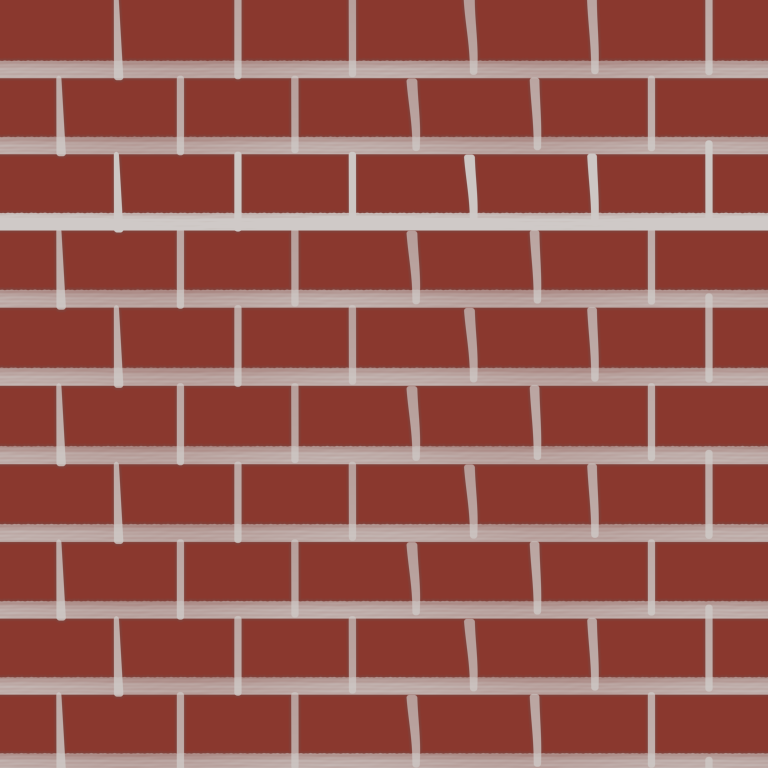
Write a three.js fragment shader that draws this pattern.

```glsl
// Red brick wall in running bond, its joints brushed in translucent pale paint.
varying vec2 vUv;

float coverage(float dist, float soft) {
  return 1.0 - smoothstep(-soft, soft, dist);
}

// One course carries a heavier, whiter coat than the others.
float freshCoat(float row) {
  return 1.0 - step(0.5, abs(row - 2.0));
}

float columnAt(float x, float shift) {
  return clamp(floor((x + shift) / 1.534 - 0.5), 0.0, 5.0);
}

// Signed distance to the nearest upright stroke of a course; y is 0 to 1 down it.
float uprightDistance(float x, float y, float row) {
  float odd = mod(row, 2.0);
  float shift = 0.745 * odd;
  float column = columnAt(x, shift);
  float first = 1.0 - step(0.5, column);
  float slant = exp(-2.0 * (column - 3.4) * (column - 3.4));

  // Hand-placed centre, leaning most in the fourth and fifth columns
  float center = 1.534 * (column + 1.0) - shift;
  center += 0.032 * sin(1.9 * column + 0.1) - 0.015;
  center += 0.08 * slant * (smoothstep(-0.1, 0.8, y) - 0.5);
  center += 0.03 * first * (y - 0.5);

  // Tapering width and uneven ends
  float halfWidth = 0.047 + 0.016 * slant + 0.035 * (slant - 0.8 * first) * (0.5 - y);
  float top = -0.03 + 0.05 * slant - 0.15 * step(4.5, column) * (1.0 - odd);
  top -= 0.2 * (1.0 - step(0.5, row));
  float bottom = 0.99 + 0.04 * cos(0.8 * column);
  vec2 halfSize = vec2(halfWidth, 0.5 * (bottom - top));
  vec2 d = abs(vec2(x - center, y - 0.5 * (top + bottom))) - halfSize + 0.042;
  return length(max(d, 0.0)) + min(max(d.x, d.y), 0.0) - 0.042;
}

// Layered horizontal bristle marks, roughly -1 to 1
float bristles(vec2 p, float row) {
  float drift = 0.7 * sin(2.3 * p.x + row) + 0.4 * sin(7.1 * p.x - row);
  return 0.5 * sin(130.0 * p.y + drift)
       + 0.3 * sin(77.0 * p.y - 1.7 * drift + 2.0)
       + 0.2 * sin(19.0 * p.x + 60.0 * p.y) * sin(5.3 * p.x + row);
}

void main() {
  // One unit is one course, measured from the upper left
  vec2 p = vec2(vUv.x, 1.0 - vUv.y) * 9.948;
  float soft = 0.75 * fwidth(p.x);
  p.y += 0.018 * sin(0.9 * p.y - 1.6) + 0.002;

  // Bed joint: crisp below, slightly feathered above
  float bed = floor(p.y - 0.386);
  float f = p.y - bed;
  float fresh = freshCoat(bed);
  float upper = 1.0 - smoothstep(0.82, 0.9, f);
  float ragged = 0.004 * sin(31.0 * p.x + bed) * sin(73.0 * p.x);
  float nearest = abs(f - 0.889) - 0.115 + upper * ragged;
  nearest += 1.0 - step(-0.5, bed);
  float opacity = mix(0.57, 0.76, smoothstep(0.78, 0.89, f));
  opacity += 0.06 * bristles(p, mod(bed, 2.0));
  opacity += 0.045 * sin(1.3 * p.x + 1.5 + 0.8 * mod(bed, 2.0));
  opacity = mix(opacity, min(opacity + 0.3, 1.0), fresh);
  float bare = 1.0 - opacity * coverage(nearest, soft);

  // Upright joints, including ends that spill into neighbouring courses
  for (int i = -1; i <= 1; i++) {
    float row = floor(p.y) + float(i);
    if (row < -0.5) continue;
    float y = p.y - row;
    float d = uprightDistance(p.x, y, row);
    float column = columnAt(p.x, 0.745 * mod(row, 2.0));
    float coat = 0.73 + 0.06 * y + 0.05 * cos(1.2 * column);
    coat = mix(coat, 0.98, freshCoat(row));
    bare *= 1.0 - coat * coverage(d, soft);
    nearest = min(nearest, d);
  }

  // Brick face with a dull fringe where it meets the paint
  vec3 brick = mix(vec3(0.54, 0.22, 0.18), vec3(0.51, 0.25, 0.22),
                   coverage(nearest - 0.028, 0.018));
  vec3 paint = vec3(0.81, 0.79, 0.78);
  gl_FragColor = vec4(mix(paint, brick, bare), 1.0);
}
```
